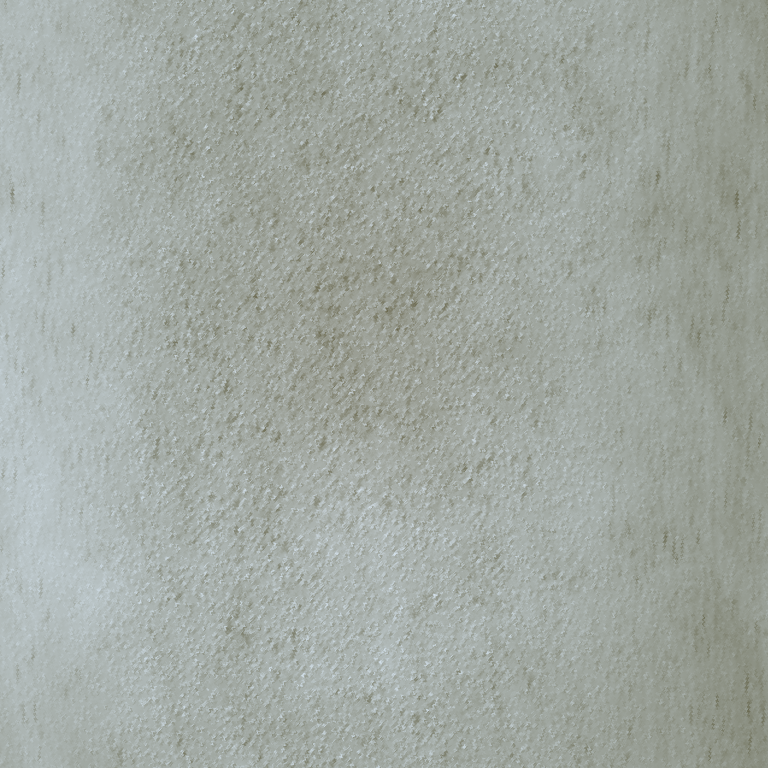
This texture is drawn by a Shadertoy shader. Its source:

```glsl
vec3 hash3(vec2 p) {
    vec3 q = fract(vec3(p.xyx) * vec3(0.1031, 0.1030, 0.0973));
    q += dot(q, q.yxz + 33.33);
    return fract((q.xxy + q.yzz) * q.zyx);
}

// Slanted flecks, one per cell, with random place, slant and strength
float flecks(vec2 p, vec2 cell, vec2 radius, float lean, float seed) {
    vec2 home = floor(p / cell);
    float cover = 0.0;
    for (int y = -1; y <= 1; y++)
    for (int x = -1; x <= 1; x++) {
        vec2 id = home + vec2(x, y);
        vec3 rnd = hash3(id + seed);
        vec2 d = p - (id + rnd.xy) * cell;
        float vary = fract(rnd.z * 17.0);
        d.x -= d.y * (lean + 1.6 * lean * (vary - 0.5));
        float dist = length(d / (radius * (0.5 + 0.5 * fract(rnd.z * 41.0))));
        cover = max(cover, rnd.z * (1.0 - smoothstep(0.25, 1.0, dist)));
    }
    return cover;
}

// Layered warped sines for cloudy stains
float clouds(vec2 p) {
    float sum = 0.0, gain = 0.5;
    for (int i = 0; i < 5; i++) {
        p = mat2(0.8, 0.6, -0.6, 0.8) * p * 1.75 + sin(p.yx * 1.3 + float(i));
        sum += gain * sin(p.x) * sin(p.y);
        gain *= 0.7;
    }
    return sum;
}

float blob(vec2 p, vec2 center, vec2 radius) {
    vec2 d = (p - center) / radius;
    return exp(-dot(d, d));
}

void mainImage(out vec4 fragColor, in vec2 fragCoord) {
    vec2 uv = fragCoord / iResolution.xy;
    float middle = smoothstep(0.06, 0.26, uv.x) * (1.0 - smoothstep(0.55, 0.95, uv.x));
    float lean = 0.06 + 0.28 * middle;
    float stain = clouds(uv * vec2(5.0, 3.0));
    float mottle = clouds(uv * vec2(21.0, 12.0) + 9.0);

    // Broad light from the left, shade on the right
    float tone = 0.61 + 0.36 * (1.0 - smoothstep(0.0, 0.25, uv.x));
    tone -= 0.38 * smoothstep(0.68, 1.03, uv.x);
    tone += 0.20 * blob(uv, vec2(0.05, 0.38), vec2(0.2, 0.3));
    tone += 0.20 * blob(uv, vec2(0.43, 0.27), vec2(0.24, 0.2));
    tone -= 0.22 * blob(uv, vec2(0.53, 0.52), vec2(0.13, 0.13));
    tone -= 0.16 * blob(uv, vec2(0.35, 0.78), vec2(0.22, 0.2));
    tone -= 0.30 * blob(uv, vec2(0.0, 0.0), vec2(0.3, 0.14));
    tone -= 0.16 * blob(uv, vec2(0.85, 0.05), vec2(0.2, 0.12));
    tone += 0.16 * stain + 0.13 * mottle;

    // Faint upright grain toward the sides
    float grain = sin(uv.x * 173.0 + 2.0 * sin(uv.y * 4.0)) * sin(uv.x * 67.0 + sin(uv.y * 7.0))
                + 0.6 * sin(uv.x * 421.0 + 3.0 * sin(uv.y * 5.0 + uv.x * 20.0));
    tone += 0.06 * grain * (1.0 - 0.85 * middle) * uv.x;

    // Small wobble makes every fleck ragged
    vec2 rough = uv + 0.0011 * sin(uv.yx * vec2(1130.0, 870.0) + 3.0 * sin(uv * 410.0));

    // Embossed fibres, lit from the upper left
    vec2 cell = vec2(0.0062, 0.0085), size = vec2(0.0042, 0.0070);
    vec2 shade = vec2(-0.0022, 0.0020);
    float relief = flecks(rough, cell, size, lean, 3.0) - flecks(rough + shade, cell, size, lean, 3.0);
    tone += relief * mix(0.22, 0.52, middle);

    // Clustered short pits in the middle, long cracks at the sides
    float patchy = smoothstep(-0.35, 0.45, clouds(uv * vec2(30.0, 19.0) + 4.0) - 0.4 * stain);
    float pits = flecks(rough, vec2(0.012, 0.017), vec2(0.0050, 0.0125), lean, 19.0);
    float specks = flecks(rough, vec2(0.0075, 0.010), vec2(0.0036, 0.0065), lean, 47.0);
    float cracks = flecks(rough, vec2(0.017, 0.040), vec2(0.0030, 0.027), 0.05, 71.0);
    tone -= pits * mix(0.08, 0.72, patchy) * mix(0.4, 1.0, middle);
    tone -= specks * mix(0.18, 0.42, patchy) * mix(0.35, 1.0, middle);
    tone -= cracks * mix(0.12, 0.65, patchy) * (1.0 - 0.85 * middle);

    // Small wet glints
    float glints = flecks(rough, vec2(0.0085, 0.0085), vec2(0.0032, 0.0042), lean + 0.1, 101.0);
    tone += glints * mix(0.20, 0.62, middle);

    vec3 color = mix(vec3(0.545, 0.562, 0.508), vec3(0.70, 0.738, 0.738), tone);
    color += vec3(0.010, 0.0, -0.004) * blob(uv, vec2(0.48, 0.55), vec2(0.2, 0.3));
    fragColor = vec4(clamp(color, 0.0, 1.0), 1.0);
}
```
